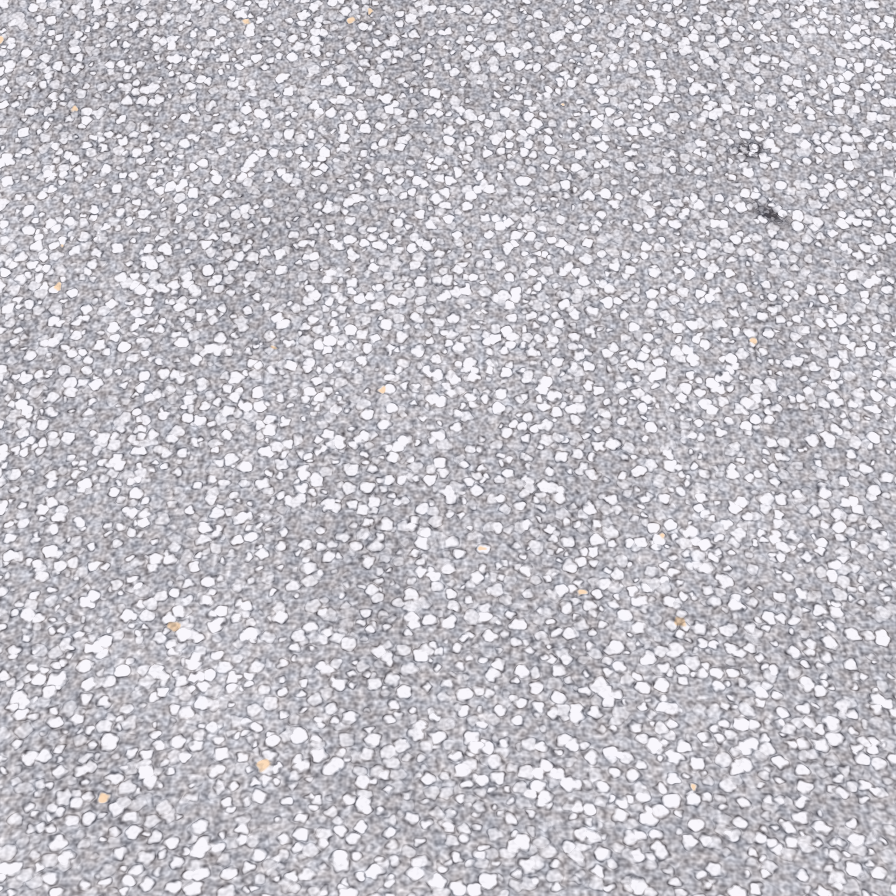
Reproduce this texture procedurally as a WebGL 1 fragment shader.

```glsl
precision highp float;
// Pale granular ground: white grains over grey-violet grit, finer towards the top.
uniform vec2 u_resolution;

vec2 hash2(vec2 p) {
  vec3 q = fract(p.xyx * vec3(0.1031, 0.1030, 0.0973));
  q += dot(q, q.yzx + 33.33);
  return fract((q.xx + q.yz) * q.zy);
}

float gradientDot(vec2 cell, vec2 offset) {
  float angle = 6.2832 * hash2(cell).x;
  return dot(vec2(cos(angle), sin(angle)), offset);
}

// Gradient noise, roughly -0.7 to 0.7
float noise(vec2 p) {
  vec2 i = floor(p), f = fract(p);
  vec2 u = f * f * f * (f * (f * 6.0 - 15.0) + 10.0);
  float low = mix(gradientDot(i, f), gradientDot(i + vec2(1, 0), f - vec2(1, 0)), u.x);
  float high = mix(gradientDot(i + vec2(0, 1), f - vec2(0, 1)),
                   gradientDot(i + vec2(1, 1), f - vec2(1, 1)), u.x);
  return mix(low, high, u.y);
}

// Scattered pebbles: x = bright body, y = dark rim, z = rare warm tint
vec3 grains(vec2 p) {
  vec2 cell = floor(p);
  vec3 result = vec3(0.0);
  for (int y = -1; y <= 1; y++) {
    for (int x = -1; x <= 1; x++) {
      vec2 id = cell + vec2(x, y);
      vec2 centre = id + hash2(id + 17.0);
      vec2 traits = hash2(id + 211.0);
      float radius = 0.2 + 0.42 * traits.x;
      float strength = smoothstep(0.0, 0.8, traits.y);
      float edge = length(p - centre) - radius;
      float body = 1.0 - smoothstep(-0.18, 0.08, edge);
      float rim = smoothstep(-0.06, 0.08, edge) * (1.0 - smoothstep(0.08, 0.24, edge));
      float warm = step(0.998, hash2(id + 409.0).x);
      result = max(result, vec3(body * strength, rim * strength, body * warm));
    }
  }
  return result;
}

// Soft elongated stain, 1 at its middle
float smudge(vec2 p, vec2 centre, vec2 size, float tilt) {
  vec2 d = p - centre;
  d = vec2(d.x + tilt * d.y, d.y - tilt * d.x) / size;
  return 1.0 - smoothstep(0.2, 1.2, length(d));
}

void main() {
  vec2 uv = gl_FragCoord.xy / u_resolution;

  // Grain density grows with height, as on receding ground
  float density = mix(62.0, 100.0, uv.y);
  vec2 p = vec2((uv.x - 0.5) * density, 1.18 * (62.0 * uv.y + 19.0 * uv.y * uv.y)) + 150.0;
  vec2 warp = vec2(noise(p * 1.5), noise(p * 1.5 + 40.0));
  vec3 grain = grains(p + 0.35 * warp);

  // Grit between the grains
  float coarse = noise(p * 1.7 + 7.0);
  float fine = noise(p * 3.1 + 90.0);
  float tone = 0.715 + 0.25 * coarse + 0.24 * fine - 0.15 * grain.y;
  tone = mix(tone, 1.0 + 0.08 * fine, grain.x);

  // Broad patches and faint upright streaks
  tone += 0.07 * noise(uv * 6.0 + 3.0) + 0.04 * noise(uv * vec2(60.0, 5.0) + 20.0);
  tone += 0.02 * (0.5 - uv.y);

  // Two broken dark stains
  float stain = max(smudge(uv, vec2(0.835, 0.833), vec2(0.022, 0.013), 0.0),
                    smudge(uv, vec2(0.860, 0.760), vec2(0.034, 0.011), -0.5));
  tone -= 0.5 * stain * smoothstep(-0.25, 0.25, coarse + 0.5 * fine);

  // Cool cast with slight colour drift
  tone = clamp(tone, 0.3, 0.975);
  float drift = 0.025 * noise(p * 0.8 + 60.0) * (1.0 - grain.x);
  vec3 color = tone + vec3(drift, -0.008, 0.018 - drift);
  color = mix(color, color * vec3(1.02, 0.87, 0.68), 0.8 * grain.z);
  gl_FragColor = vec4(clamp(color, 0.0, 1.0), 1.0);
}
```
